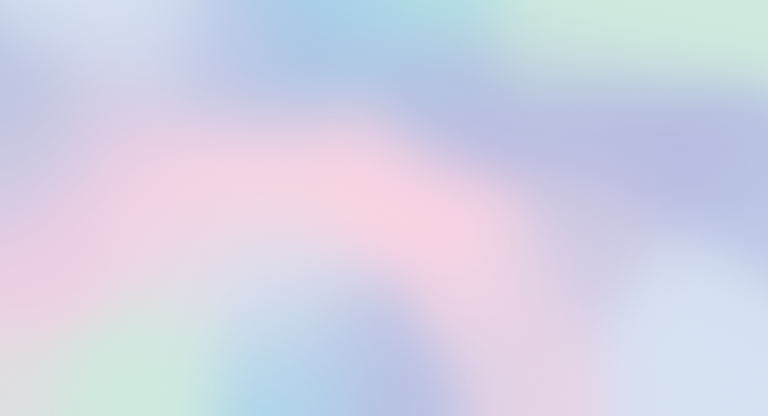
Write a Shadertoy shader that draws this background.

```glsl
// Soft pastel mesh gradient: a pink arch between blue, lavender and mint glows.

#define ASPECT 1.84      // width of the layout, its height being 1
#define SOFTNESS 0.165   // reach of each glow
#define DITHER 0.004     // grain that hides banding

const vec3 PINK       = vec3(0.985, 0.83, 0.89);
const vec3 ROSE       = vec3(0.94, 0.81, 0.89);
const vec3 LILAC      = vec3(0.90, 0.83, 0.90);
const vec3 PEARL      = vec3(0.90, 0.87, 0.91);
const vec3 LAVENDER   = vec3(0.81, 0.79, 0.89);
const vec3 PERIWINKLE = vec3(0.71, 0.73, 0.88);
const vec3 HAZE       = vec3(0.74, 0.78, 0.90);
const vec3 STEEL      = vec3(0.67, 0.76, 0.89);
const vec3 SKY        = vec3(0.66, 0.82, 0.92);
const vec3 AQUA       = vec3(0.70, 0.90, 0.90);
const vec3 MINT       = vec3(0.81, 0.92, 0.87);
const vec3 ICE        = vec3(0.84, 0.885, 0.95);
const vec3 SAND       = vec3(0.87, 0.87, 0.88);

float hash(vec2 p) {
    vec3 q = fract(p.xyx * 0.1031);
    q += dot(q, q.yzx + 33.33);
    return fract((q.x + q.y) * q.z);
}

float segmentDistance(vec2 p, vec2 a, vec2 b) {
    vec2 ab = b - a;
    float t = clamp(dot(p - a, ab) / max(dot(ab, ab), 1e-5), 0.0, 1.0);
    return length(p - a - ab * t);
}

// Adds a weighted colour along a segment; w collects the weights
void ribbon(inout vec4 blend, vec2 p, vec2 a, vec2 b, vec3 colour) {
    float d = segmentDistance(p, a, b) / SOFTNESS;
    blend += vec4(colour, 1.0) * exp(-d * d);
}

void glow(inout vec4 blend, vec2 p, vec2 centre, vec3 colour) {
    ribbon(blend, p, centre, centre, colour);
}

void mainImage(out vec4 fragColor, in vec2 fragCoord) {
    vec2 p = fragCoord / iResolution.xy * vec2(ASPECT, 1.0);
    vec4 blend = vec4(0.0);

    // Cool upper band
    glow(blend, p, vec2(0.00, 0.80), HAZE - 0.02);
    ribbon(blend, p, vec2(0.14, 1.00), vec2(0.32, 0.93), ICE);
    glow(blend, p, vec2(0.52, 0.84), HAZE);
    glow(blend, p, vec2(0.79, 0.98), SKY);
    ribbon(blend, p, vec2(0.78, 0.82), vec2(0.94, 0.82), STEEL);
    glow(blend, p, vec2(1.03, 1.00), AQUA);
    ribbon(blend, p, vec2(1.33, 0.93), vec2(1.84, 0.98), MINT);
    ribbon(blend, p, vec2(1.10, 0.76), vec2(1.67, 0.63), PERIWINKLE);
    glow(blend, p, vec2(1.84, 0.54), HAZE);

    // Pink arch and its fading flanks
    ribbon(blend, p, vec2(0.00, 0.57), vec2(0.25, 0.72), LAVENDER);
    ribbon(blend, p, vec2(0.40, 0.58), vec2(0.84, 0.57), PINK);
    ribbon(blend, p, vec2(0.84, 0.57), vec2(1.11, 0.42), PINK);
    ribbon(blend, p, vec2(0.06, 0.34), vec2(0.30, 0.49), ROSE);
    glow(blend, p, vec2(1.40, 0.45), LAVENDER);
    ribbon(blend, p, vec2(1.20, 0.27), vec2(1.28, 0.02), LILAC);

    // Lower hollow and corners
    ribbon(blend, p, vec2(0.46, 0.35), vec2(0.70, 0.38), PEARL);
    glow(blend, p, vec2(0.68, 0.25), mix(SKY, ICE, 0.8));
    ribbon(blend, p, vec2(0.28, 0.05), vec2(0.38, 0.12), MINT);
    glow(blend, p, vec2(0.69, 0.07), mix(SKY, AQUA, 0.2));
    ribbon(blend, p, vec2(0.94, 0.03), vec2(0.85, 0.18), mix(HAZE, PERIWINKLE, 0.5));
    ribbon(blend, p, vec2(1.66, 0.26), vec2(1.64, 0.00), ICE);
    glow(blend, p, vec2(0.00, 0.06), SAND);

    vec3 colour = blend.rgb / blend.w;
    colour += (hash(fragCoord) - 0.5) * DITHER;
    fragColor = vec4(colour, 1.0);
}
```
